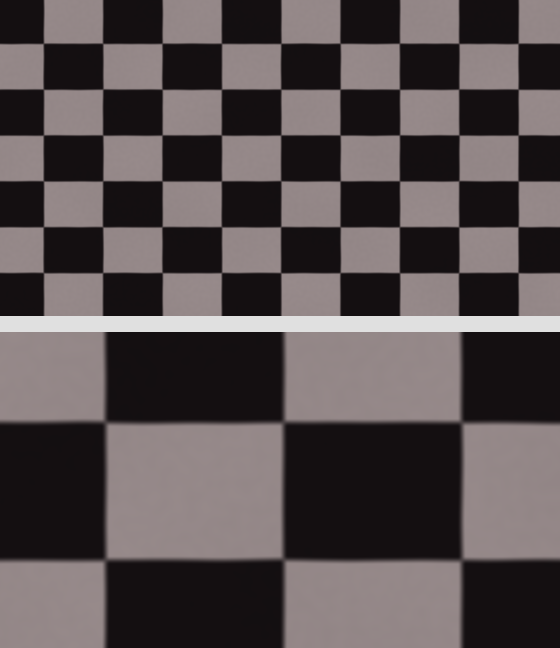
Top, the full canvas; bottom, a detail of the centre.
This pattern is drawn by a Shadertoy shader. Its source:

```glsl
// Soft-edged checkerboard of wide dark and pale grey cells, cropped at the borders.
// Two smooth square waves are multiplied to alternate the cells; gradient noise
// adds slight edge wobble, cloudy mottling and fine grain.

const vec3 DARK = vec3(0.077, 0.058, 0.066);
const vec3 PALE = vec3(0.582, 0.532, 0.534);
const vec2 CELL = vec2(0.1878, 0.1451);    // cell size, canvas height = 1
const vec2 CORNER = vec2(0.1389, 0.1358);  // lowest left cell corner
const float EDGE_SOFTNESS = 0.0048;

vec2 hashGradient(vec2 p) {
    vec3 q = fract(p.xyx * vec3(0.1031, 0.1030, 0.0973));
    q += dot(q, q.yzx + 33.33);
    float angle = 6.2832 * fract((q.x + q.y) * q.z);
    return vec2(cos(angle), sin(angle));
}

float gradientNoise(vec2 p) {
    vec2 i = floor(p), f = fract(p);
    vec2 u = f * f * f * (f * (f * 6.0 - 15.0) + 10.0);
    vec2 e = vec2(1.0, 0.0);
    float a = dot(hashGradient(i), f);
    float b = dot(hashGradient(i + e.xy), f - e.xy);
    float c = dot(hashGradient(i + e.yx), f - e.yx);
    float d = dot(hashGradient(i + e.xx), f - e.xx);
    return mix(mix(a, b, u.x), mix(c, d, u.x), u.y);
}

// Square wave from -1 to 1 that changes sign at every multiple of the cell size.
float softSquareWave(float x, float cell, float soft) {
    float k = floor(x / cell + 0.5);
    float side = 2.0 * smoothstep(-soft, soft, x - k * cell) - 1.0;
    return mod(k, 2.0) < 0.5 ? side : -side;
}

// 0 in dark cells, 1 in pale cells; corners lean dark so diagonal cells join.
float checker(vec2 p, vec2 cell, float soft) {
    float wave = softSquareWave(p.x, cell.x, soft) * softSquareWave(p.y, cell.y, soft);
    return pow(0.5 - 0.5 * wave, 1.25);
}

void mainImage(out vec4 fragColor, in vec2 fragCoord) {
    vec2 p = fragCoord / iResolution.y;
    float soft = max(EDGE_SOFTNESS, 1.0 / iResolution.y);

    // Slightly uneven cell edges
    vec2 wobble = vec2(gradientNoise(p * 14.0), gradientNoise(p * 14.0 + 40.0));
    float pale = checker(p - CORNER + 0.0012 * wobble, CELL, soft);
    vec3 color = mix(DARK, PALE, pale);

    // Cloudy shading and fine grain
    float cloud = gradientNoise(p * 5.0 + 9.0);
    float grain = gradientNoise(p * 70.0);
    color *= 1.0 + 0.025 * cloud + 0.015 * grain;

    fragColor = vec4(clamp(color, 0.0, 1.0), 1.0);
}
```
